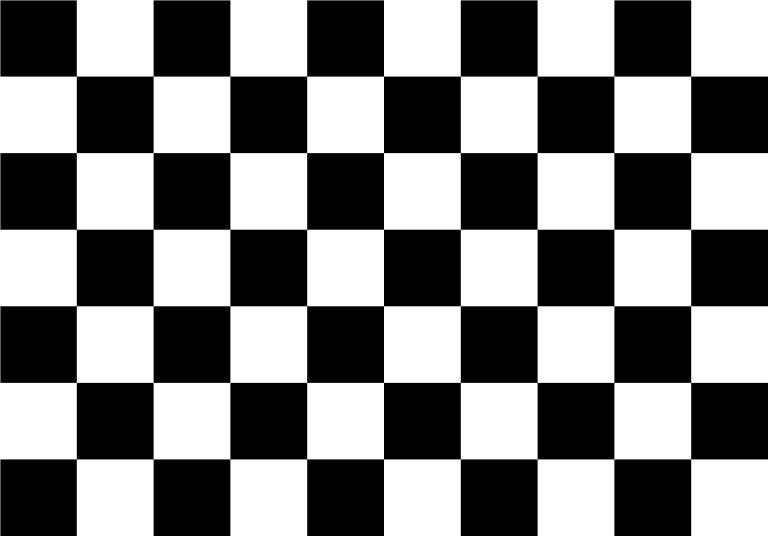
A Shadertoy shader for this pattern:

```glsl
// Black and white checkerboard, ten squares across and seven down.

// Square wave of period 2: +1 on even cells, -1 on odd ones, softened over one pixel.
vec2 softSquareWave(vec2 cell, vec2 pixel) {
    vec2 edgeDistance = abs(mod(cell - 0.5, 2.0) - 1.0) - 0.5;
    return clamp(2.0 * edgeDistance / pixel, -1.0, 1.0);
}

void mainImage(out vec4 fragColor, in vec2 fragCoord) {
    vec2 squares = vec2(10.0, 7.0);
    vec2 pixel = squares / iResolution.xy;
    vec2 cell = fragCoord * pixel;

    // Equal signs on both axes make a black square
    vec2 wave = softSquareWave(cell, pixel);
    float white = 0.5 - 0.5 * wave.x * wave.y;

    // Hairline of white paper along the left and top edges
    vec2 inset = vec2(cell.x, squares.y - cell.y) - 0.005;
    vec2 board = clamp(inset / pixel + 0.5, 0.0, 1.0);
    white = mix(1.0, white, board.x * board.y);

    fragColor = vec4(vec3(white), 1.0);
}
```
